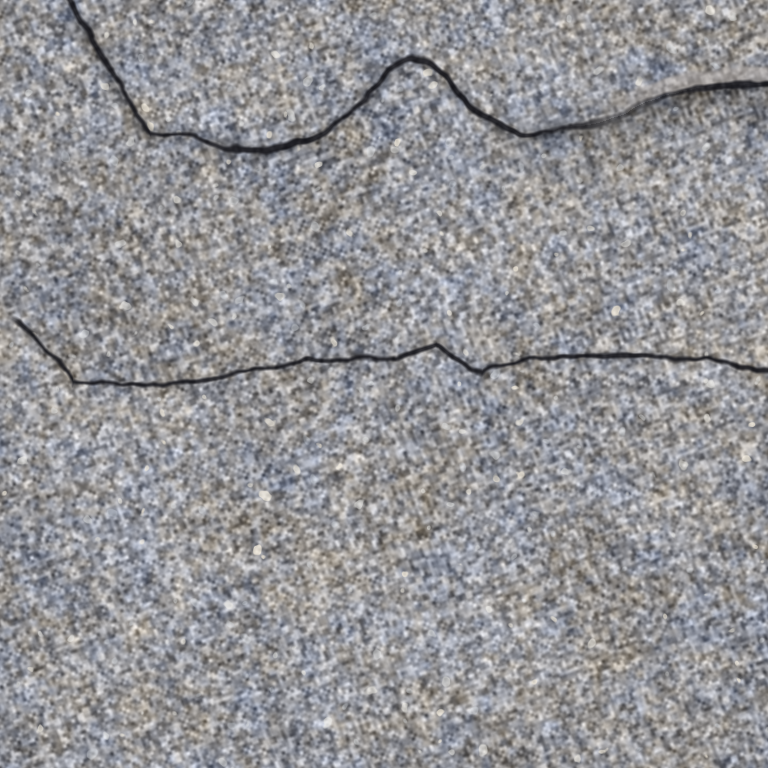
A WebGL 2 fragment shader for this texture:

```glsl
#version 300 es
precision highp float;

uniform vec2 u_resolution;
out vec4 fragColor;

const vec3 STONE = vec3(0.586, 0.586, 0.600);
const vec3 CHIP = vec3(0.86, 0.86, 0.85);
const vec3 LIP = vec3(0.69, 0.67, 0.66);
const vec3 CRACK = vec3(0.11, 0.11, 0.13);
const float COARSE_FREQ = 150.0;
const float FINE_FREQ = 225.0;
const float COARSE_CONTRAST = 0.34;
const float FINE_CONTRAST = 0.33;
const float MOTTLE_CONTRAST = 0.07;
const float TINT_CONTRAST = 0.05;
const float CHIP_FREQ = 32.0;
const float CHIP_SHARE = 0.30;
const float UPPER_WIDTH = 0.0042;
const float LOWER_WIDTH = 0.0031;
const float EDGE = 0.0024;

float hash(vec2 p) {
    return fract(sin(dot(p, vec2(127.1, 311.7))) * 43758.5);
}

float noise(vec2 p) {
    vec2 i = floor(p), f = fract(p);
    f = f * f * (3.0 - 2.0 * f);
    return mix(mix(hash(i), hash(i + vec2(1, 0)), f.x),
               mix(hash(i + vec2(0, 1)), hash(i + vec2(1, 1)), f.x), f.y);
}

// Noise centred on zero
float signedNoise(vec2 p) {
    return noise(p) - 0.5;
}

vec2 rotate(vec2 p, float angle) {
    float c = cos(angle), s = sin(angle);
    return mat2(c, s, -s, c) * p;
}

float bell(float x, float centre, float width) {
    float t = (x - centre) / width;
    return exp(-t * t);
}

float tent(float x, float centre, float width) {
    return max(0.0, 1.0 - abs(x - centre) / width);
}

// Heights of the two cracks
float upperCrack(float x) {
    return 0.826 + 1.65 * max(0.195 - x, 0.0) - 0.022 * bell(x, 0.34, 0.07)
         + 0.100 * bell(x, 0.54, 0.075) + 0.066 * smoothstep(0.70, 0.95, x);
}

float lowerCrack(float x) {
    return mix(0.501, 0.535, smoothstep(0.20, 0.46, x)) + 1.1 * max(0.096 - x, 0.0)
         + 0.016 * tent(x, 0.565, 0.05) - 0.022 * tent(x, 0.63, 0.06)
         - 0.019 * smoothstep(0.92, 1.0, x);
}

// Signed distance to a curve, from its height and slope
float curveDistance(float y, float before, float here, float after, float span) {
    float slope = (after - before) / span;
    return (y - here) / sqrt(1.0 + slope * slope);
}

// Pale chips scattered on a jittered grid: x is cover, y is a random tone
vec2 chips(vec2 uv) {
    vec2 p = uv * CHIP_FREQ, cell = floor(p);
    vec2 result = vec2(0.0);
    for (int j = -1; j <= 1; j++) {
        for (int i = -1; i <= 1; i++) {
            vec2 id = cell + vec2(i, j);
            if (hash(id + 7.3) > CHIP_SHARE) continue;
            vec2 centre = id + vec2(hash(id + 1.7), hash(id + 4.1));
            float size = hash(id + 9.2);
            vec2 d = rotate(p - centre, 6.28 * hash(id + 2.6)) * vec2(1.0, 1.4);
            float radius = mix(0.09, 0.24, size * size);
            float wobble = 0.16 * signedNoise(p * 6.0);
            float cover = 1.0 - smoothstep(radius - 0.06, radius + 0.06, length(d) + wobble);
            if (cover > result.x) result = vec2(cover, hash(id + 5.5));
        }
    }
    return result;
}

void main() {
    vec2 uv = gl_FragCoord.xy / u_resolution;

    // Grain, mottling and faint warm and cool tints
    float grain = COARSE_CONTRAST * signedNoise(rotate(uv, 0.5) * COARSE_FREQ)
                + FINE_CONTRAST * signedNoise(rotate(uv, 1.2) * FINE_FREQ + 31.0);
    float mottle = signedNoise(uv * 9.0) + signedNoise(uv * 34.0 + 12.0);
    float tint = TINT_CONTRAST * (signedNoise(uv * 90.0 + 5.0) + signedNoise(uv * 22.0));
    vec3 color = STONE + grain + MOTTLE_CONTRAST * mottle + tint * vec3(1.0, 0.3, -1.0);

    vec2 chip = chips(uv);
    vec3 chipColor = CHIP + 0.07 * (chip.y - 0.5) * vec3(1.0, 0.2, -1.0) + 0.3 * grain;
    color = mix(color, chipColor, chip.x * mix(0.35, 0.9, chip.y));

    // Ragged distances to the cracks
    vec2 p = uv + 0.010 * vec2(signedNoise(uv * 25.0), signedNoise(uv * 25.0 + 40.0))
                + 0.004 * vec2(signedNoise(uv * 75.0), signedNoise(uv * 75.0 + 60.0));
    float h = 0.004;
    float upper = curveDistance(p.y, upperCrack(p.x - h), upperCrack(p.x), upperCrack(p.x + h), 2.0 * h);
    float lower = curveDistance(p.y, lowerCrack(p.x - h), lowerCrack(p.x), lowerCrack(p.x + h), 2.0 * h);

    // Raised pale lip on the right, with shade beneath it
    float lipReach = smoothstep(0.77, 0.86, uv.x);
    float lip = lipReach * smoothstep(0.0, 0.004, upper) * (1.0 - smoothstep(0.018, 0.026, upper));
    color = mix(color, LIP + 0.45 * grain, 0.8 * lip);
    float below = max(-upper, 0.0);
    float shade = smoothstep(0.60, 0.80, uv.x) * step(upper, 0.0) * exp(-below / 0.045);
    color *= 1.0 - 0.24 * shade;

    // Broken edges and dark cores of the cracks
    float crumble = noise(uv * 60.0 + 17.0);
    color *= 1.0 - 0.42 * crumble * bell(upper, -0.002, 0.011) * (1.0 - 0.5 * lipReach);
    color *= 1.0 - 0.25 * crumble * bell(lower, 0.0, 0.007);
    float upperHalf = UPPER_WIDTH * mix(0.45, 1.35, noise(uv * 18.0 + 3.0));
    float lowerHalf = LOWER_WIDTH * mix(0.6, 1.25, noise(uv * 22.0 + 8.0));
    float upperCore = 1.0 - smoothstep(upperHalf - EDGE, upperHalf + EDGE, abs(upper));
    float lowerCore = 1.0 - smoothstep(lowerHalf - EDGE, lowerHalf + EDGE, abs(lower));
    upperCore *= 1.0 - 0.6 * bell(uv.x, 0.82, 0.06);
    lowerCore *= smoothstep(0.004, 0.03, uv.x);
    color = mix(color, CRACK + 0.15 * grain, 0.92 * max(upperCore, lowerCore));

    fragColor = vec4(clamp(color, 0.0, 1.0), 1.0);
}
```
